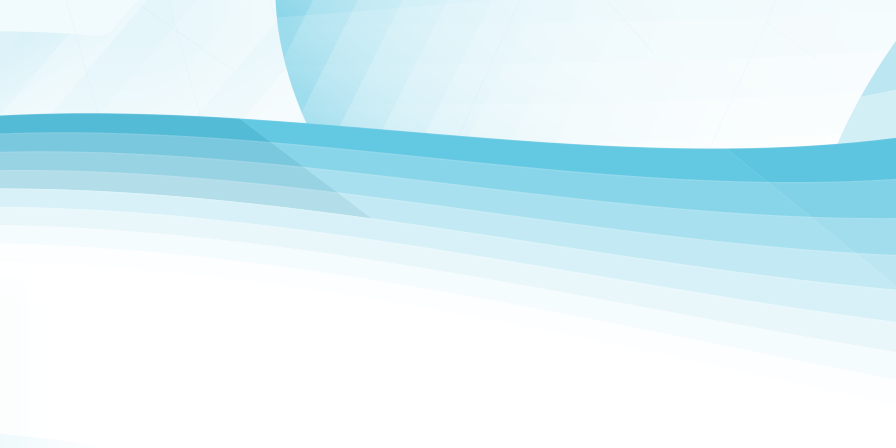
This background is drawn by a WebGL 2 fragment shader. Its source:

```glsl
#version 300 es
precision highp float;

uniform vec2 u_resolution;
out vec4 fragColor;

// Amount of light removed by full-strength cyan
const vec3 CYAN_INK = vec3(0.61, 0.216, 0.115);
const vec4 WAVE_TOP = vec4(0.258, -0.1087, 0.6211, -0.4629);
const vec4 WAVE_END = vec4(0.5443, 0.0469, 0.4336, -0.1758);

float cubic(vec4 c, float x) {
    return ((c.w * x + c.z) * x + c.y) * x + c.x;
}

// Antialiased half plane: 1 where d is positive
float fill(float d, float pixel) {
    return smoothstep(-0.7 * pixel, 0.7 * pixel, d);
}

// Antialiased staircase
float stairs(float v, float blur) {
    return floor(v) + smoothstep(1.0 - blur, 1.0, fract(v));
}

float hairline(float d, float pixel) {
    return 1.0 - smoothstep(0.0, 1.2 * pixel, abs(d));
}

// Parallel hairlines at a regular spacing
float hatch(float v, float spacing, float pixel) {
    return hairline((fract(v / spacing + 0.5) - 0.5) * spacing, pixel);
}

float segment(vec2 p, vec2 a, vec2 b, float pixel) {
    vec2 ab = b - a;
    float h = clamp(dot(p - a, ab) / dot(ab, ab), 0.0, 1.0);
    return hairline(length(p - a - ab * h), pixel);
}

// Pale slanted panels on the left, with a rounded tab in the corner
float leftPanels(vec2 p, float pixel) {
    float slant = p.x + 0.85 * p.y;
    float panel = stairs(slant / 0.11, pixel / 0.11);
    float ink = 0.15 + 0.025 * sin(panel * 2.4) - 0.05 * smoothstep(0.3, 0.7, p.x);
    ink += 0.07 * (1.0 - smoothstep(0.1, 0.32, slant));
    ink *= 1.0 - 1.7 * max(p.y - 0.09, 0.0);
    float below = p.y - 0.07 - 0.22 * p.x * p.x;
    float beside = (slant - 0.307) * 0.76;
    float corner = length(max(vec2(below, beside) + 0.02, 0.0)) - 0.02;
    float tab = max(corner, max(below, beside));
    return mix(ink, 0.09, fill(-tab, pixel));
}

// Teal fan fading to the right, split into slanted panels
float fan(vec2 p, float edge, float pixel) {
    float panel = stairs((p.x + 0.5 * p.y) / 0.1, pixel / 0.1) * 0.1;
    float away = max(mix(p.x, panel - 0.5 * p.y + 0.05, 0.6) - edge, 0.0);
    float wedge = fill(0.039 - 0.078 * (p.x - 0.62) - p.y, pixel);
    float layer = stairs((p.y + 0.035 * p.x + 0.01 * sin(3.0 * p.x)) / 0.09, pixel / 0.09);
    float ink = 0.58 * exp(-3.8 * away) * (1.0 + 0.2 * wedge);
    ink *= 1.0 - 0.4 * p.y * smoothstep(0.0, 0.4, away);
    return ink + 0.075 - 0.016 * min(layer, 4.0);
}

float upperInk(vec2 p, float pixel) {
    float edge = 0.615 + p.y * (0.047 + 0.741 * p.y);
    float fanMask = fill(p.x - edge, pixel);
    float ink = mix(leftPanels(p, pixel), fan(p, edge, pixel), fanMask);

    // Fine construction lines
    float lines = mix(hatch(p.x - 0.28 * p.y - 0.148, 0.227, pixel),
                      hatch(p.x + 0.45 * p.y - 1.16, 0.573, pixel), fanMask);
    lines += segment(p, vec2(0.31, 0.01), vec2(0.52, 0.156), pixel);
    lines += segment(p, vec2(1.354, 0.0), vec2(1.458, 0.117), pixel);
    lines += segment(p, vec2(1.71, 0.05), vec2(1.82, 0.13), pixel);
    ink += 0.045 * lines;

    // Curved sliver at the right border
    float t = p.y - 0.091;
    float side = 2.0 - 0.57 * t + 0.6 * t * (t - 0.227);
    float sliver = mix(0.43, 0.29, fill(p.y - 0.21 + 0.2 * (p.x - 1.95), pixel));
    return mix(ink, sliver, fill(p.x - side, pixel));
}

// Bands between two curves, widening to the right and fading downward
vec3 waveColor(vec2 p, float top, float pixel) {
    float x = p.x * 0.5;
    float depth = clamp((p.y - top) / (cubic(WAVE_END, x) - top), 0.0, 1.3);
    float ease = 0.23 * x;
    float grow = 1.0 + ease;
    float level = 14.0 * depth / (grow + sqrt(grow * grow - 4.0 * ease * depth));
    float blur = clamp(fwidth(level), 0.001, 0.5);
    float band = min(stairs(level, blur), 8.0);
    float strength = (1.0 - band / 8.0) * (1.0 - band / 8.0);
    vec3 color = 1.0 - CYAN_INK * strength;

    // Diagonal facets and their bright rims
    float facetA = p.x - 1.32 * p.y - 0.186;
    float facetB = p.x - 1.237 * p.y - 1.211;
    float upperBands = 1.0 - smoothstep(3.0, 4.0, band);
    color -= vec3(0.06, 0.05, 0.04) * fill(-facetA, pixel) * upperBands;
    color -= vec3(0.025, 0.012, 0.006) * fill(facetB, pixel) * upperBands;
    float rims = hairline(facetA, pixel) * upperBands + hairline(facetB, pixel);
    rims += 1.0 - smoothstep(0.0, 1.5 * blur, fract(level));
    return color + 0.1 * CYAN_INK * rims * strength;
}

void main() {
    vec2 uv = gl_FragCoord.xy / u_resolution;
    vec2 p = vec2(2.0 * uv.x, 1.0 - uv.y);
    float pixel = 1.0 / u_resolution.y;
    float top = cubic(WAVE_TOP, uv.x);

    vec3 upper = 1.0 - CYAN_INK * upperInk(p, pixel);
    vec3 color = mix(upper, waveColor(p, top, pixel), fill(p.y - top, pixel));

    // Faint tint in the lower left corner
    float tint = 0.02 * (1.0 - smoothstep(0.03, 0.1, p.x)) * smoothstep(0.55, 0.7, p.y);
    tint += 0.08 * fill(p.y - 0.968 - 0.11 * p.x, pixel) * (1.0 - smoothstep(0.0, 0.28, p.x));
    fragColor = vec4(clamp(color - CYAN_INK * tint, 0.0, 1.0), 1.0);
}
```
